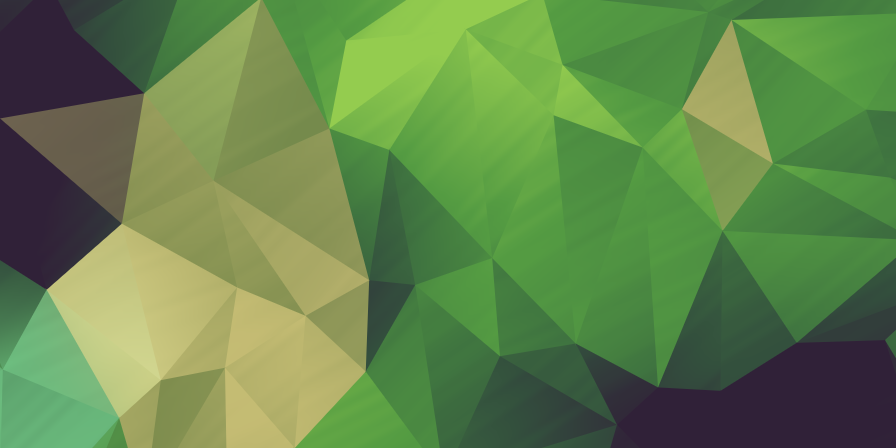
A Shadertoy shader for this background:

```glsl
#define CELL 0.235        // mesh spacing, in canvas heights
#define JITTER 0.9        // vertex scatter within its lattice cell
#define TONE_SPREAD 1.15  // tone difference between facets
#define SLOPE 0.35        // tone gradient across one facet
#define STREAK 0.14       // strength of the fine streaks
#define STREAK_FREQ 55.0
#define SAND vec3(0.79, 0.74, 0.46)
#define OLIVE vec3(0.51, 0.56, 0.31)
#define MINT vec3(0.40, 0.70, 0.47)
#define PALE vec3(0.86, 0.88, 0.60)

const mat2 TILT = mat2(0.8, 0.6, -0.6, 0.8);

// night, deep green, forest, leaf, lime
const vec3 RAMP[5] = vec3[5](
    vec3(0.19, 0.13, 0.22), vec3(0.20, 0.31, 0.24), vec3(0.25, 0.46, 0.25),
    vec3(0.33, 0.61, 0.26), vec3(0.58, 0.80, 0.31));

vec2 hash22(vec2 p) {
    vec3 q = fract(p.xyx * vec3(0.1031, 0.1030, 0.0973));
    q += dot(q, q.yzx + 33.33);
    return fract((q.xx + q.yz) * q.zy);
}

float noise1(float x, float seed) {
    float i = floor(x), f = fract(x);
    float a = hash22(vec2(i, seed)).x, b = hash22(vec2(i + 1.0, seed)).x;
    return mix(a, b, f * f * (3.0 - 2.0 * f));
}

float cross2(vec2 a, vec2 b) { return a.x * b.y - a.y * b.x; }

// Twice the signed area, positive when counter-clockwise
float area(vec2 a, vec2 b, vec2 c) { return cross2(b - a, c - a); }

// Distance to the line through a and b, positive on its left
float edge(vec2 p, vec2 a, vec2 b) { return cross2(normalize(b - a), p - a); }

float inside(vec2 p, vec2 a, vec2 b, vec2 c) {
    return min(edge(p, a, b), min(edge(p, b, c), edge(p, c, a)));
}

vec2 vertex(vec2 id) { return id + 0.5 + JITTER * (hash22(id + 17.0) - 0.5); }

// Soft elliptical spot, 1 at its centre and 0 at its rim
float spot(vec2 p, vec2 centre, vec2 radius) {
    return 1.0 - smoothstep(0.0, 1.0, length((p - centre) / radius));
}

vec3 ramp(float tone) {
    float t = clamp(tone, 0.0, 3.999);
    int i = int(t);
    return mix(RAMP[i], RAMP[i + 1], fract(t));
}

// Large-scale light and shade
float toneField(vec2 p) {
    float t = 2.55;
    t += 1.5 * spot(p, vec2(1.05, 0.86), vec2(0.55, 0.45));
    t += 0.7 * spot(p, vec2(1.62, 0.65), vec2(0.45, 0.40));
    t -= 4.0 * spot(p, vec2(0.00, 0.74), vec2(0.52, 0.70));
    t -= 3.7 * spot(p, vec2(1.62, 0.00), vec2(0.78, 0.45));
    t -= 1.9 * spot(p, vec2(0.80, 0.43), vec2(0.28, 0.32));
    t -= 0.9 * spot(p, vec2(2.00, 0.35), vec2(0.40, 0.50));
    return t;
}

vec3 facetColor(vec2 p, vec2 centre, vec2 seed) {
    vec2 rnd = hash22(seed), rnd2 = hash22(seed + 71.0);

    // Gradient and streaks inside the facet
    vec2 along = normalize(vec2(1.0, mix(0.35, 1.1, rnd2.x)));
    float streak = noise1(cross2(along, p) * STREAK_FREQ, seed.x + 7.0 * seed.y) - 0.5;
    float slope = SLOPE * dot(p - centre, normalize(rnd2 - 0.5 + 1e-3)) / CELL;
    float detail = slope + STREAK * streak;

    vec2 q = mix(centre, p, 0.3);
    vec3 col = ramp(toneField(q) + TONE_SPREAD * (rnd.x - 0.5) + detail);

    // Warm band, mint corner and pale glint
    float warm = spot(centre, vec2(0.47, 0.35), vec2(0.52, 0.85))
               + 0.8 * spot(centre, vec2(1.60, 0.74), vec2(0.20));
    warm = smoothstep(0.25, 0.55, warm + 0.3 * (rnd.y - 0.5));
    vec3 sand = mix(OLIVE, SAND, clamp(rnd.x + 0.6 * detail, 0.0, 1.0));
    col = mix(col, sand, 0.95 * warm);
    float mint = spot(q, vec2(0.02, 0.08), vec2(0.36, 0.38));
    col = mix(col, MINT * (1.0 + 0.3 * detail), smoothstep(0.1, 0.6, mint));
    return mix(col, PALE, 0.85 * spot(q, vec2(0.27, 0.26), vec2(0.20)));
}

void mainImage(out vec4 fragColor, in vec2 fragCoord) {
    vec2 p = fragCoord / iResolution.y;
    vec2 g = TILT * p / CELL;
    float pixel = 1.0 / (iResolution.y * CELL);
    vec4 sum = vec4(0.0);

    // Scattered quads around the point, each cut into two facets
    for (int y = -2; y <= 1; y++)
    for (int x = -2; x <= 1; x++) {
        vec2 id = floor(g) + vec2(x, y);
        vec2 a = vertex(id), b = vertex(id + vec2(1, 0));
        vec2 c = vertex(id + 1.0), d = vertex(id + vec2(0, 1));

        // Cut along the diagonal that leaves the larger small half
        bool cutAC = min(area(a, b, c), area(a, c, d)) > min(area(a, b, d), area(b, c, d));
        for (int k = 0; k < 2; k++) {
            vec2 u = k == 0 ? a : (cutAC ? a : b);
            vec2 v = k == 0 ? b : c;
            vec2 w = k == 0 ? (cutAC ? c : d) : d;
            float cover = clamp(0.5 + inside(g, u, v, w) / pixel, 0.0, 1.0);
            if (cover > 0.0) {
                vec2 centre = (u + v + w) / 3.0 * TILT * CELL;
                vec2 seed = id * 2.0 + vec2(k, 40.0);
                sum += cover * vec4(facetColor(p, centre, seed), 1.0);
            }
        }
    }
    fragColor = vec4(sum.rgb / max(sum.a, 1e-4), 1.0);
}
```
